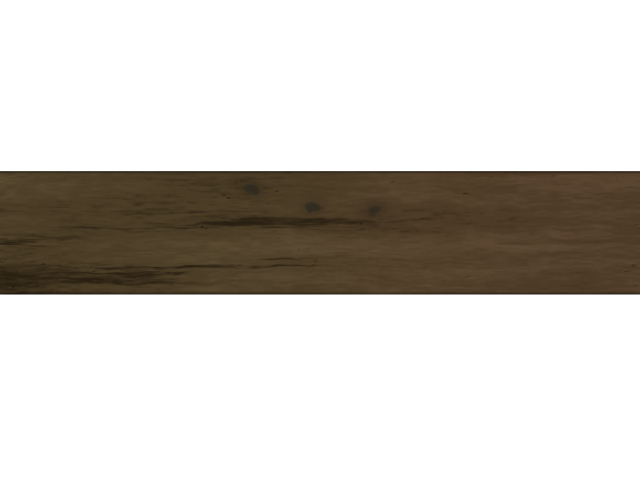
Give the GLSL for this texture, as a WebGL 1 fragment shader.

```glsl
precision highp float;
uniform vec2 u_resolution;

#define PLANK_BOTTOM 0.3086
#define PLANK_TOP 0.5013
#define DARK vec3(0.165, 0.125, 0.072)
#define MID vec3(0.298, 0.236, 0.150)
#define LIGHT vec3(0.385, 0.312, 0.222)
#define KNOT_COLOR vec3(0.185, 0.170, 0.125)
#define BASE_TONE 0.53
#define BAND_CONTRAST 0.62
#define GRAIN_CONTRAST 0.34
#define PORE_CONTRAST 0.20

float hash(vec2 p) {
  vec3 q = fract(vec3(p.xyx) * 0.1031);
  q += dot(q, q.yzx + 33.33);
  return fract((q.x + q.y) * q.z);
}

float noise(vec2 p) {
  vec2 cell = floor(p);
  vec2 f = fract(p);
  f = f * f * (3.0 - 2.0 * f);
  float low = mix(hash(cell), hash(cell + vec2(1.0, 0.0)), f.x);
  float high = mix(hash(cell + vec2(0.0, 1.0)), hash(cell + 1.0), f.x);
  return mix(low, high, f.y);
}

float fbm(vec2 p) {
  float sum = 0.0;
  float amplitude = 0.5;
  for (int i = 0; i < 4; i++) {
    sum += amplitude * noise(p);
    p = p * 2.03 + 17.3;
    amplitude *= 0.5;
  }
  return sum / 0.9375;
}

// Knots descend gently along the upper middle of the plank
vec2 knotCenter(float i) {
  return vec2(0.394 + 0.095 * i, 0.440 + 0.033 * exp(-2.0 * i));
}

// Grain coordinates, wavy near the bottom and pushed aside by knots
vec2 bendGrain(vec2 p, float height) {
  float wave = 0.006 + 0.014 * (1.0 - smoothstep(0.05, 0.5, height));
  vec2 g = p;
  g.y += wave * (fbm(p * vec2(9.0, 14.0) + 4.0) - 0.5);
  g.y += 0.004 * (noise(p * vec2(34.0, 40.0)) - 0.5);
  for (int i = 0; i < 3; i++) {
    vec2 d = p - knotCenter(float(i));
    g.y -= 0.45 * d.y * exp(-dot(d * vec2(28.0, 60.0), d * vec2(28.0, 60.0)));
  }
  return g;
}

float woodTone(vec2 p, float height) {
  vec2 g = bendGrain(p, height);
  float tone = BASE_TONE;
  tone += BAND_CONTRAST * (fbm(g * vec2(3.5, 26.0) + 7.0) - 0.5);
  tone += GRAIN_CONTRAST * (fbm(g * vec2(9.0, 110.0) + 31.0) - 0.5);
  tone += PORE_CONTRAST * (noise(g * vec2(60.0, 330.0)) - 0.5);
  tone += 0.07 * (noise(p * vec2(190.0, 260.0)) - 0.5);

  // Broad light and shade: pale low band, dark lower left corner
  float paleBand = exp(-pow((height - 0.17) / 0.12, 2.0));
  tone += 0.16 * paleBand * smoothstep(0.2, 0.35, p.x) * (1.0 - smoothstep(0.65, 0.9, p.x));
  tone -= 0.42 * (1.0 - smoothstep(0.08, 0.30, p.x + 0.10 * fbm(g * vec2(8.0, 40.0))))
    * (1.0 - smoothstep(0.12, 0.34, height));

  // Long dark streaks, strongest left of center
  float streak = smoothstep(0.60, 0.82, fbm(g * vec2(4.5, 80.0) + 53.0));
  float streakZone = exp(-pow((height - 0.36) / 0.20, 2.0)) * (1.0 - smoothstep(0.35, 0.7, p.x));
  tone -= streak * (0.14 + 0.5 * streakZone);

  // Short slanted flecks
  vec2 slanted = vec2(p.x + 0.8 * p.y, p.y - 0.25 * p.x);
  float fleck = smoothstep(0.76, 0.90, fbm(slanted * vec2(40.0, 130.0) + 9.0));
  return tone - 0.30 * fleck;
}

vec3 woodColor(vec2 p, float height) {
  float tone = clamp(woodTone(p, height), 0.0, 1.0);
  vec3 color = mix(DARK, MID, smoothstep(0.0, 1.0, min(tone * 2.0, 1.0)));
  color = mix(color, LIGHT, max(tone * 2.0 - 1.0, 0.0));

  // Redder toward the right, greener toward the left
  float warmth = smoothstep(0.25, 0.9, p.x) - 0.4;
  color *= 1.0 + warmth * vec3(0.04, -0.03, 0.03);

  // Ragged dark knots with a faint halo
  for (int i = 0; i < 3; i++) {
    float id = float(i);
    vec2 d = (p - knotCenter(id)) * vec2(1.0, 1.45);
    d.y += 0.3 * d.x * (1.0 - id);
    float r = length(d) + 0.012 * (fbm(p * 85.0 + id * 8.0) - 0.5);
    color *= 1.0 - 0.16 * exp(-r * r * 2200.0);
    color = mix(color, KNOT_COLOR, 0.85 * (1.0 - smoothstep(0.006, 0.013, r)));
  }
  return color;
}

void main() {
  vec2 p = gl_FragCoord.xy / u_resolution.x;
  float pixel = 1.0 / u_resolution.x;
  float height = (p.y - PLANK_BOTTOM) / (PLANK_TOP - PLANK_BOTTOM);
  float inset = min(p.y - PLANK_BOTTOM, PLANK_TOP - p.y);

  // Shaded long edges, then the plank on white
  vec3 wood = woodColor(p, height);
  wood *= mix(0.62, 1.0, smoothstep(0.0, 0.0055, inset));
  float mask = smoothstep(-0.6 * pixel, 0.6 * pixel, inset);
  gl_FragColor = vec4(mix(vec3(1.0), wood, mask), 1.0);
}
```
